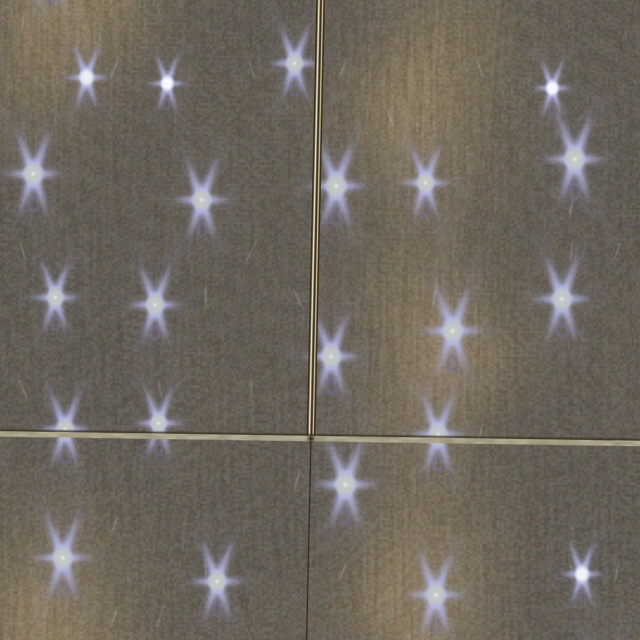
Write a WebGL 1 fragment shader that draws this texture.

```glsl
precision highp float;
// Brushed metal panels with bright seams, reflecting scattered six-armed star lights.
uniform vec2 u_resolution;

float hash(vec2 p) {
  return fract(sin(dot(p, vec2(127.1, 311.7))) * 4375.85);
}

float noise(vec2 p) {
  vec2 i = floor(p), f = fract(p);
  f = f * f * (3.0 - 2.0 * f);
  return mix(mix(hash(i), hash(i + vec2(1, 0)), f.x),
             mix(hash(i + vec2(0, 1)), hash(i + vec2(1, 1)), f.x), f.y);
}

float bell(float x, float width) {
  return exp(-x * x / (width * width));
}

// Tapered ray from the origin: x is the sharp arm, y its faint wide wisp
vec2 ray(vec2 p, float angle, float reach) {
  vec2 dir = vec2(cos(angle), sin(angle));
  float along = dot(p, dir) / reach;
  float across = dir.x * p.y - dir.y * p.x;
  float start = smoothstep(-0.1, 0.1, along);
  float arm = bell(across, mix(0.0085, 0.004, clamp(along, 0.0, 1.0)))
            * pow(clamp(1.0 - along, 0.0, 1.0), 1.1);
  float wisp = bell(across, 0.006 + 0.011 * clamp(along, 0.0, 1.6))
             * clamp(1.0 - along / 1.6, 0.0, 1.0);
  return start * vec2(arm, wisp);
}

vec3 addStar(vec3 color, vec2 p, float seed) {
  float size = mix(0.6, 1.12, sqrt(seed));
  p /= size;
  vec2 light = vec2(0.0);
  for (int i = 0; i < 2; i++) {
    float side = float(i) * 2.0 - 1.0;
    light += ray(p, 1.571 + side * 1.571, 0.046);
    light += ray(p, 1.571 + side * 0.36, 0.074);
    light += ray(p, -1.571 + side * 0.33, 0.068);
  }
  float angle = atan(p.y, p.x);
  float streaks = 0.65 + 0.2 * sin(angle * 37.0 + seed * 40.0) + 0.15 * sin(angle * 61.0);
  float core = 1.0 - smoothstep(0.007, 0.018, length(p * vec2(1.0, 0.85)));
  float ring = bell(length((p + vec2(0.0, 0.046)) * vec2(1.25, 0.8)) - 0.008, 0.0025);

  color = mix(color, vec3(0.55, 0.53, 0.68), clamp(light.y * streaks * 0.5, 0.0, 0.7));
  color = mix(color, vec3(0.47, 0.42, 0.60), ring * 0.5);
  color = mix(color, vec3(0.70, 0.71, 0.88), clamp(light.x * 1.25, 0.0, 0.95));
  vec3 heart = mix(vec3(0.97, 0.98, 1.0), vec3(0.76, 0.78, 0.77), smoothstep(0.05, 0.3, seed));
  color = mix(color, heart, core);
  return mix(color, vec3(0.95), 0.7 * bell(length(p), 0.003));
}

void main() {
  vec2 uv = gl_FragCoord.xy / u_resolution;

  // Warm light pooled in two vertical columns
  float sway = 0.015 * sin(uv.y * 11.0) + 0.01 * sin(uv.y * 23.0 + 1.0);
  float leftGlow = bell(uv.x - 0.08 + sway, 0.13) * pow(0.5 + 0.5 * cos(6.283 * uv.y), 3.0);
  float rightGlow = bell(uv.x - 0.665 + sway, 0.11) * (0.72 + 0.28 * cos(16.1 * (uv.y - 0.84)));
  float glow = leftGlow + rightGlow;
  float mottle = noise(uv * 6.0) + 0.5 * noise(uv * 17.0) - 0.75;
  vec3 color = mix(vec3(0.375, 0.355, 0.325), vec3(0.555, 0.495, 0.385),
                   clamp(glow * 0.85 + mottle * 0.1 + 0.06, 0.0, 1.0));

  // Brushing and fine grain
  float brushed = noise(uv * vec2(230.0, 16.0)) - 0.5;
  color += brushed * (0.025 + 0.05 * glow);
  color += (noise(uv * 270.0) - 0.5) * 0.075;
  color += (vec3(noise(uv * 190.0 + 7.0), noise(uv * 190.0 + 31.0), noise(uv * 190.0 + 53.0)) - 0.5) * 0.035;

  // Short pale scratches
  vec2 scratchCell = floor(uv * 14.0);
  vec2 scratch = fract(uv * 14.0) - 0.5;
  float tilt = hash(scratchCell + 3.0) - 0.5;
  color += 0.09 * step(0.86, hash(scratchCell)) * bell(scratch.x - tilt * scratch.y, 0.025)
         * (1.0 - smoothstep(0.1, 0.3, abs(scratch.y)));

  // One jittered star in most cells of a staggered grid
  for (int y = -1; y <= 1; y++) {
    for (int x = -1; x <= 1; x++) {
      vec2 cell = floor(uv * 5.0) + vec2(float(x), float(y));
      vec2 jitter = vec2(hash(cell + 11.0), hash(cell + 29.0));
      vec2 center = (cell + 0.2 + 0.6 * jitter) / 5.0;
      if (hash(cell + 47.0) < 0.86) color = addStar(color, uv - center, hash(cell + 71.0));
    }
  }

  // Slightly slanted seams: double bright strip above, hairline below
  float across = uv.x - 0.479 - 0.022 * uv.y;
  float level = uv.y - 0.322 + 0.015 * uv.x;
  float upper = smoothstep(-0.001, 0.001, level);
  float gap = 1.0 - smoothstep(0.0055, 0.008, abs(across));
  color = mix(color, vec3(0.19, 0.15, 0.08), gap * upper);
  color = mix(color, vec3(0.90, 0.87, 0.77), bell(across + 0.0026, 0.0017) * upper);
  color = mix(color, vec3(0.78, 0.72, 0.58), bell(across - 0.0032, 0.0014) * upper);
  color = mix(color, vec3(0.16, 0.14, 0.10), bell(across, 0.0013) * (1.0 - upper) * 0.8);

  // Horizontal ledge with a dark lip
  color = mix(color, vec3(0.21, 0.18, 0.11), 0.75 * bell(level - 0.0055, 0.0022));
  float ledge = 1.0 - smoothstep(0.003, 0.0055, abs(level));
  vec3 ledgeColor = vec3(0.66, 0.63, 0.54) + 0.12 * (noise(uv * vec2(60.0, 250.0)) - 0.5);
  color = mix(color, ledgeColor, ledge);
  color = mix(color, vec3(0.20, 0.17, 0.10), bell(length(vec2(across, level)), 0.005));

  gl_FragColor = vec4(color, 1.0);
}
```
